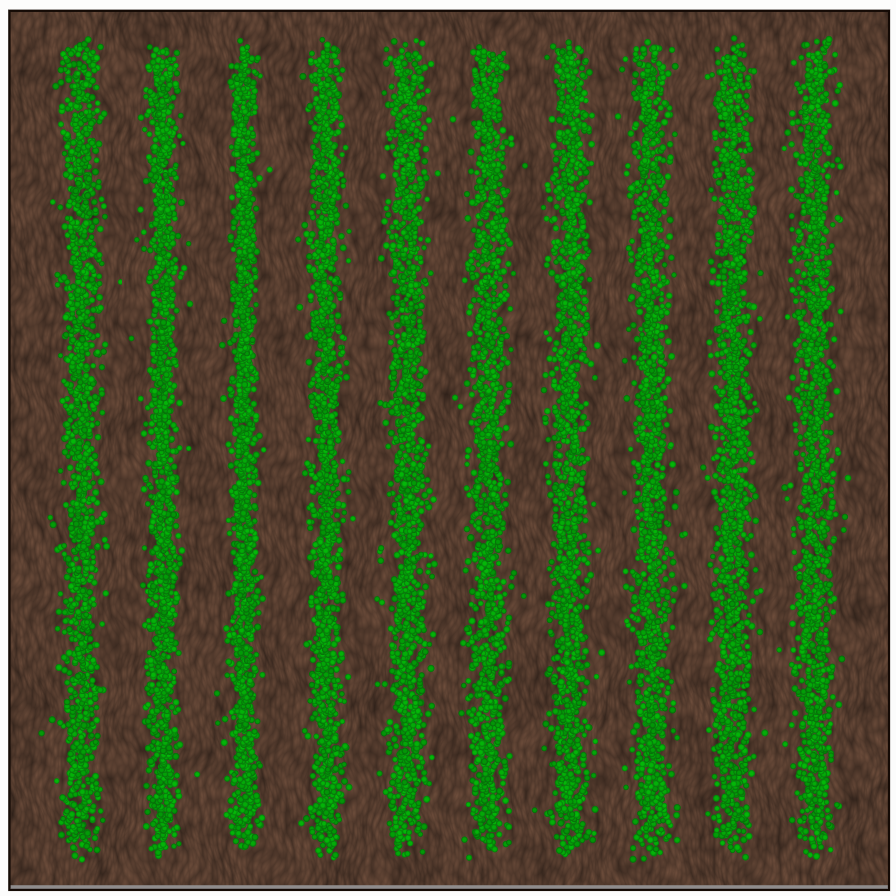
A Shadertoy shader for this pattern:

```glsl
// Ten rows of green seedlings on a square plot of brown soil with a thin dark frame.
// Each row is a Gaussian scatter of small discs, drawn slice by slice along its length;
// the fibrous soil is layered cellular noise stretched along the rows.

vec3 hash3(vec3 p) {
    p = fract(p * vec3(0.1031, 0.1030, 0.0973));
    p += dot(p, p.yxz + 33.33);
    return fract((p.xxy + p.yxx) * p.zyx);
}

// Distance to the nearest jittered cell point
float cellular(vec2 p, float seed) {
    vec2 cell = floor(p), f = fract(p);
    float nearest = 4.0;
    for (int y = -1; y <= 1; y++)
        for (int x = -1; x <= 1; x++) {
            vec2 o = vec2(x, y);
            vec2 d = o + hash3(vec3(cell + o + 40.0, seed)).xy - f;
            nearest = min(nearest, dot(d, d));
        }
    return sqrt(nearest);
}

// Brown fibres of several sizes, bent slightly sideways
vec3 soil(vec2 p) {
    p.x += 0.004 * sin(p.y * 41.0 + 3.0 * sin(p.x * 23.0))
         + 0.002 * sin(p.y * 97.0 + p.x * 61.0);
    float grain = 0.40 * cellular(p * vec2(210.0, 75.0), 3.0)
                + 0.40 * cellular(p * vec2(105.0, 38.0), 17.0)
                + 0.20 * cellular(p * vec2(24.0, 13.0), 29.0);
    return vec3(0.305, 0.215, 0.165) * (1.0 + 0.95 * (0.49 - grain));
}

// Overlapping leaf discs of the row closest to p
vec3 plantRows(vec3 color, vec2 p, float pixel) {
    float row = clamp(round(p.x * 11.0), 1.0, 10.0);
    float sliceHeight = 0.005;
    float slice = floor(p.y / sliceHeight);

    // The third row is the thinnest
    float spread = 0.0103 - 0.0033 * exp(-0.5 * (row - 3.0) * (row - 3.0));

    for (int j = -1; j <= 1; j++)
        for (int k = 0; k < 7; k++) {
            float id = slice + float(j);
            vec3 h = hash3(vec3(id + 7.0, row * 13.0, float(k) * 5.0 + 2.0));
            vec3 g = hash3(vec3(id + 311.0, row * 19.0, float(k) * 7.0 + 5.0));

            // Gaussian offset across the row, with a few wider strays
            float offset = spread * sqrt(-2.0 * log(max(h.x, 0.001))) * cos(6.2832 * h.y);
            offset *= g.x > 0.94 ? 1.5 : 1.0;
            vec2 center = vec2(row / 11.0 + offset, (id + h.z) * sliceHeight);

            // Thin out at both ends of the row
            float density = smoothstep(0.035, 0.078, center.y)
                          * (1.0 - smoothstep(0.925, 0.962, center.y));
            float radius = mix(0.0030, 0.0040, g.y);
            float d = length(p - center);
            float cover = 1.0 - smoothstep(radius - 0.6 * pixel, radius + 0.6 * pixel, d);
            vec3 leaf = mix(vec3(0.01, 0.66, 0.03), vec3(0.03, 0.47, 0.04),
                            smoothstep(0.35, 1.0, d / radius));
            leaf *= 0.88 + 0.22 * g.z;
            color = mix(color, leaf, cover * step(g.x, density));
        }
    return color;
}

// Signed distance to an axis-aligned box given by its corners
float box(vec2 p, vec2 low, vec2 high) {
    vec2 d = max(low - p, p - high);
    return max(d.x, d.y);
}

void mainImage(out vec4 fragColor, in vec2 fragCoord) {
    vec2 p = fragCoord / iResolution.xy;
    float pixel = 1.0 / min(iResolution.x, iResolution.y);

    vec3 color = plantRows(soil(p), p, pixel);

    // Grey strip below the soil
    float strip = 1.0 - smoothstep(-0.6 * pixel, 0.6 * pixel, p.y - 0.0120);
    color = mix(color, vec3(0.56, 0.55, 0.55), strip);

    // Dark frame line, white margin outside
    float edge = box(p, vec2(0.0105, 0.0068), vec2(0.9922, 0.9880));
    float line = 1.0 - smoothstep(-0.6 * pixel, 0.6 * pixel, abs(edge) - 0.0013);
    color = mix(color, vec3(0.99), smoothstep(-0.6 * pixel, 0.6 * pixel, edge));
    color = mix(color, vec3(0.08, 0.04, 0.02), line);

    fragColor = vec4(color, 1.0);
}
```
